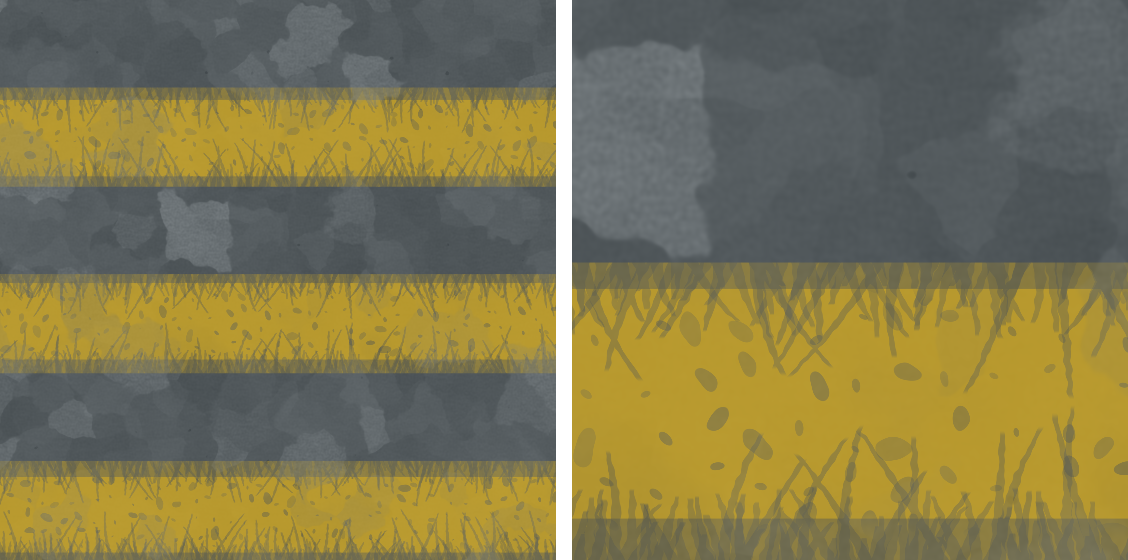
Left, the full canvas; right, a detail of the centre.
This pattern is drawn by a WebGL 2 fragment shader. Its source:

```glsl
#version 300 es
precision highp float;
// Three worn yellow paint bands, fringed with grass stains, on patchy galvanised steel.
uniform vec2 u_resolution;
out vec4 fragColor;

float pixel; // size of one pixel, where one repeat is one unit tall

vec2 hash2(vec2 p) {
  return fract(sin(vec2(dot(p, vec2(127.1, 311.7)), dot(p, vec2(269.5, 183.3)))) * 43758.5);
}

float gradientNoise(vec2 p) {
  vec2 i = floor(p), f = p - i, u = f * f * f * (f * (f * 6.0 - 15.0) + 10.0);
  vec2 e = vec2(0.0, 1.0);
  float a = dot(hash2(i) * 2.0 - 1.0, f);
  float b = dot(hash2(i + e.yx) * 2.0 - 1.0, f - e.yx);
  float c = dot(hash2(i + e.xy) * 2.0 - 1.0, f - e.xy);
  float d = dot(hash2(i + e.yy) * 2.0 - 1.0, f - e.yy);
  return mix(mix(a, b, u.x), mix(c, d, u.x), u.y);
}

float fbm(vec2 p) {
  float sum = 0.0, amp = 0.5;
  for (int i = 0; i < 4; i++) {
    sum += amp * gradientNoise(p);
    p = p * 2.03 + 17.3;
    amp *= 0.5;
  }
  return sum;
}

// Zinc crystals: soft-edged Voronoi cells, x = tone, y = bright flake
vec2 crystals(vec2 p, float seed) {
  vec2 cell = floor(p), sum = vec2(0.0);
  float total = 0.0;
  for (int j = -1; j <= 1; j++)
    for (int i = -1; i <= 1; i++) {
      vec2 id = cell + vec2(i, j);
      vec2 tone = hash2(id + seed + 7.7);
      float w = exp(-55.0 * length(id + hash2(id + seed) - p));
      sum += w * vec2(tone.x - 0.5, smoothstep(0.84, 0.96, tone.y));
      total += w;
    }
  return sum / total;
}

// Tapered, bent blades rooted along p.y = 0
float blades(vec2 p, float spacing, float tallest, float seed) {
  float cover = 0.0, cell = floor(p.x / spacing);
  for (int i = -4; i <= 4; i++) {
    float id = cell + float(i);
    vec2 a = hash2(vec2(id, seed)), b = hash2(vec2(id, seed + 41.3));
    float tall = tallest * (0.3 + 0.7 * a.x), t = p.y / tall;
    float x = (id + b.x) * spacing + tall * t * ((a.y - 0.5) * 1.2 + (b.y - 0.5) * 0.6 * t);
    float side = abs(p.x - x) - mix(0.011, 0.004, clamp(t, 0.0, 1.0));
    cover = max(cover, (1.0 - smoothstep(-pixel, pixel, side)) * (1.0 - smoothstep(0.95, 1.0, t)));
  }
  return cover;
}

// Ragged chips, one per grid cell, turned and sized at random
float flecks(vec2 p, float seed) {
  float cover = 0.0, ragged = 0.13 * gradientNoise(p * 2.6), soft = pixel * 11.0;
  vec2 cell = floor(p);
  for (int j = -1; j <= 1; j++)
    for (int i = -1; i <= 1; i++) {
      vec2 id = cell + vec2(i, j);
      vec2 a = hash2(id + seed), b = hash2(id + seed + 23.1);
      vec2 d = p - id - 0.15 - 0.7 * a;
      float c = cos(b.x * 6.28), s = sin(b.x * 6.28);
      d = mat2(c, s, -s, c) * d * vec2(0.85, 1.5);
      float edge = length(d) + ragged - 0.08 - 0.27 * b.y * b.y;
      cover = max(cover, (1.0 - smoothstep(-soft, soft, edge)) * (0.5 + 0.5 * a.x));
    }
  return cover;
}

void main() {
  vec2 p = gl_FragCoord.xy / u_resolution.y * 3.0;
  pixel = 1.5 / u_resolution.y;

  // Steel: two sizes of crystal, mottling and fine grain
  vec2 warp = vec2(fbm(p * 4.0 + 3.1), fbm(p * 4.0 + 51.7)) * 0.28;
  vec2 big = crystals((p + warp) * 3.3, 2.0);
  vec2 small = crystals((p + warp * 0.6) * 6.1, 19.0);
  float flake = max(big.y, small.y * 0.6);
  float grain = gradientNoise(p * 75.0) * 0.018 + gradientNoise(p * vec2(18.0, 50.0)) * 0.012;
  float tone = big.x * 0.045 + small.x * 0.03 + flake * 0.07 + fbm(p * 5.0) * 0.03;
  vec3 steel = vec3(0.325, 0.352, 0.365) + tone + grain * (1.0 + 1.5 * flake);
  float pit = smoothstep(0.48, 0.6, gradientNoise(p * 24.0 + 9.0));
  steel -= 0.05 * pit;

  // Band: height above its lower edge and below its upper edge
  float row = floor(p.y + 0.2344);
  float low = p.y - row, high = 0.5312 - low;
  float band = smoothstep(-pixel, pixel, min(low, high));
  int k = min(int(row), 2);

  // Paint left after the edge strips, blades, chips and bare flakes
  float lowStrip = vec3(0.04, 0.074, 0.055)[k], highStrip = vec3(0.086, 0.047, 0.066)[k];
  float paint = 1.0 - 0.42 * (1.0 - smoothstep(-pixel, pixel, low - lowStrip));
  paint *= 1.0 - 0.42 * (1.0 - smoothstep(-pixel, pixel, high - highStrip));
  vec2 rough = vec2(gradientNoise(p * 55.0) * 0.006, 0.0);
  for (int i = 0; i < 2; i++) {
    float seed = row * 13.0 + float(i) * 5.7;
    vec2 up = vec2(p.x, low) + rough, down = vec2(p.x, high) + rough;
    paint *= 1.0 - 0.3 * blades(up, 0.035, 0.13, seed + 1.0);
    paint *= 1.0 - 0.3 * blades(down, 0.035, 0.14, seed + 61.0);
    paint *= 1.0 - 0.34 * blades(up, 0.085, 0.28, seed + 121.0);
    paint *= 1.0 - 0.34 * blades(down, 0.085, 0.25, seed + 181.0);
  }
  paint *= 1.0 - 0.42 * flecks(p * 11.0, 5.0) * smoothstep(0.03, 0.1, min(low, high));
  paint *= 1.0 - 0.2 * flake - 0.05 * smoothstep(0.0, 0.3, fbm(p * 3.0 + 8.0));
  paint = max(paint, 0.27);

  vec3 yellow = vec3(0.725, 0.605, 0.185) + tone * 0.2 + grain * 0.3;
  fragColor = vec4(mix(steel, yellow, paint * band), 1.0);
}
```
